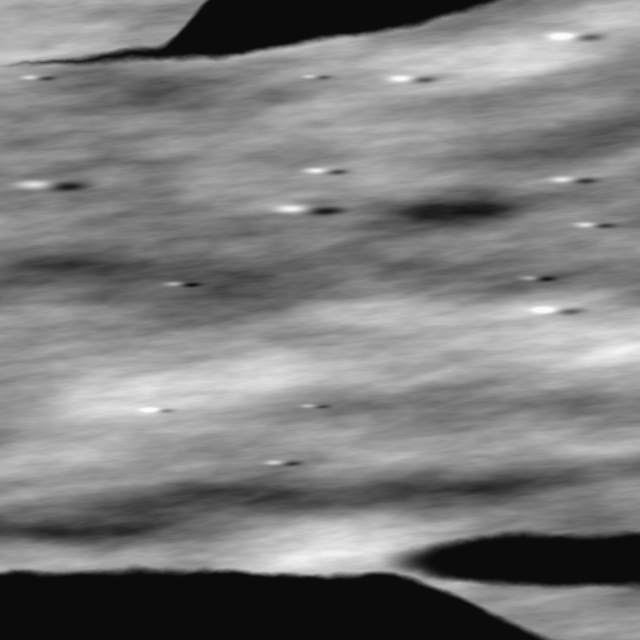
This texture is drawn by a three.js fragment shader. Its source:

```glsl
// Grey cratered plain seen at a grazing angle, with soft streaks and black shadows.
#define BASE_TONE 0.555
#define SHADOW_TONE 0.045
#define SLOPE 0.12
#define RELIEF 0.62
#define GRAIN 0.10
#define SHADOW_BLUR 0.007
#define CRATER_GRID vec2(5.0, 13.0)
#define CRATER_SHARE 0.30
#define CRATER_CONTRAST 0.42

varying vec2 vUv;

vec2 hash2(vec2 p) {
  vec3 q = fract(p.xyx * vec3(0.1031, 0.1030, 0.0973));
  q += dot(q, q.yzx + 33.33);
  return fract((q.xx + q.yz) * q.zy);
}

float gradientDot(vec2 cell, vec2 offset) {
  float angle = 6.2832 * hash2(cell + 70.0).x;
  return dot(vec2(cos(angle), sin(angle)), offset);
}

float gradientNoise(vec2 p) {
  vec2 i = floor(p), f = p - i;
  vec2 u = f * f * f * (f * (f * 6.0 - 15.0) + 10.0);
  vec2 e = vec2(1.0, 0.0);
  float low = mix(gradientDot(i, f), gradientDot(i + e, f - e), u.x);
  float high = mix(gradientDot(i + e.yx, f - e.yx), gradientDot(i + 1.0, f - 1.0), u.x);
  return mix(low, high, u.y);
}

float fbm(vec2 p) {
  float sum = 0.0, amplitude = 0.5;
  for (int i = 0; i < 5; i++) {
    sum += amplitude * gradientNoise(p);
    p = p * 2.03 + 17.3;
    amplitude *= 0.52;
  }
  return sum;
}

// Soft elongated patch, 1 at its centre
float streak(vec2 p, vec2 centre, vec2 size, float tilt) {
  vec2 d = p - centre;
  d.y -= tilt * d.x;
  d /= size;
  return exp(-dot(d, d));
}

// Broad dark hollows and sunlit rises
float broadTone(vec2 p) {
  float dark = 0.36 * streak(p, vec2(0.68, 0.668), vec2(0.15, 0.024), 0.06)
             + 0.22 * streak(p, vec2(0.33, 0.610), vec2(0.26, 0.032), 0.14)
             + 0.18 * streak(p, vec2(0.08, 0.540), vec2(0.30, 0.050), 0.08)
             + 0.15 * streak(p, vec2(0.65, 0.545), vec2(0.28, 0.018), 0.05)
             + 0.32 * streak(p, vec2(0.12, 0.170), vec2(0.18, 0.019), 0.03)
             + 0.28 * streak(p, vec2(0.68, 0.240), vec2(0.50, 0.034), 0.09)
             + 0.18 * streak(p, vec2(0.95, 0.775), vec2(0.18, 0.028), 0.16)
             + 0.12 * streak(p, vec2(0.08, 0.820), vec2(0.30, 0.045), 0.10);
  float light = 0.16 * streak(p, vec2(0.40, 0.410), vec2(0.45, 0.060), 0.10)
              + 0.14 * streak(p, vec2(0.90, 0.470), vec2(0.30, 0.040), 0.08)
              + 0.25 * streak(p, vec2(0.46, 0.135), vec2(0.17, 0.035), 0.08)
              + 0.18 * streak(p, vec2(0.65, 0.890), vec2(0.35, 0.050), 0.17)
              + 0.27 * streak(p, vec2(0.04, 0.950), vec2(0.20, 0.045), 0.15)
              + 0.12 * streak(p, vec2(0.95, 0.040), vec2(0.20, 0.050), 0.00);
  return light - dark;
}

// Scattered small pits: lit wall on the left, shaded wall on the right
float craters(vec2 p) {
  vec2 home = floor(p * CRATER_GRID);
  float sum = 0.0;
  for (int j = -1; j <= 1; j++) {
    for (int i = -1; i <= 1; i++) {
      vec2 cell = home + vec2(float(i), float(j));
      vec2 pick = hash2(cell + 11.0);
      vec2 centre = (cell + 0.2 + 0.6 * hash2(cell + 43.0)) / CRATER_GRID;
      float width = mix(0.012, 0.030, pick.y * pick.y);
      vec2 size = vec2(width, 0.25 * width);
      vec2 shift = vec2(0.95 * width, -0.06 * width);
      float pit = streak(p, centre - shift, size, 0.0) - streak(p, centre + shift, size, 0.04);
      sum += step(pick.x, CRATER_SHARE) * mix(0.5, 1.0, pick.y) * pit;
    }
  }
  return sum;
}

// Signed distance, negative inside the cast shadows
float shadowDistance(vec2 p) {
  p.y += 0.022 * fbm(p * vec2(7.0, 12.0));
  float ground = p.y - 0.105 + 0.108 * smoothstep(0.58, 0.90, p.x);
  vec2 q = (p - vec2(0.92, 0.125)) / vec2(0.29, 0.041);
  float lobe = (length(q) - 1.0) * 0.041;
  float lower = 0.903 + 0.2 * (p.x - 0.1) * (p.x - 0.1);
  float upper = 0.908 + 0.1 * (p.x - 0.1) + 0.09 * smoothstep(0.24, 0.36, p.x);
  float ridge = max(lower - p.y, p.y - upper);
  return min(min(ground, lobe), ridge);
}

void main() {
  vec2 p = vUv;
  vec2 sheared = vec2(p.x, p.y - SLOPE * p.x);
  vec2 warped = p + vec2(0.10, 0.025) * fbm(sheared * vec2(4.0, 14.0) + 5.0);

  float tone = BASE_TONE + broadTone(warped);
  tone += RELIEF * fbm(sheared * vec2(2.6, 13.0) + 3.0);
  tone += GRAIN * fbm((p - vec2(0.0, 0.04 * p.x)) * vec2(15.0, 75.0));
  tone += CRATER_CONTRAST * craters(p);

  float lit = smoothstep(-SHADOW_BLUR, SHADOW_BLUR, shadowDistance(p));
  tone = mix(SHADOW_TONE, clamp(tone, 0.06, 0.98), lit);
  gl_FragColor = vec4(vec3(tone), 1.0);
}
```
